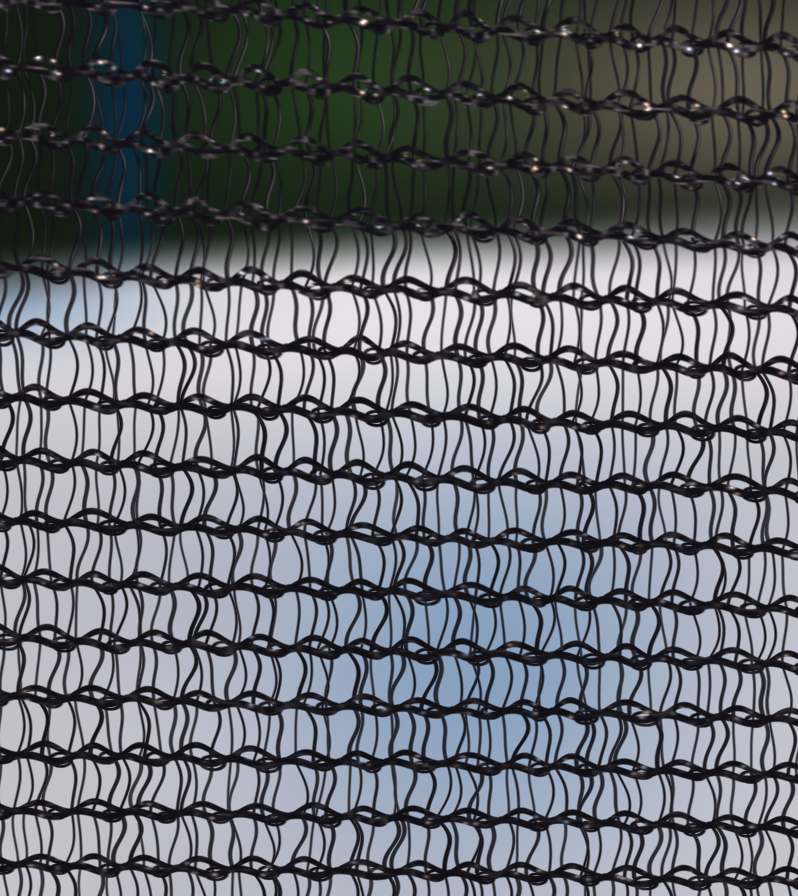
A WebGL 1 fragment shader for this texture:

```glsl
precision highp float;
// Knitted shade net: chained rows and wavy black threads before a blurred dusk sky.
uniform vec2 u_resolution;

const float PI = 3.14159265;
const float COLUMNS = 15.0;         // stitches across
const float COLUMN_SHIFT = 0.63;
const float THREADS = 4.0;          // threads per stitch
const float THREAD_WIDTH = 0.030;   // half widths, in stitches
const float STRAND_WIDTH = 0.058;
const float ROW_ASPECT = 1.12;      // row height over stitch width
const vec3 ROW_CURVE = vec3(-0.332, 12.72, 2.046); // row number against depth
const vec2 ROW_TILT = vec2(0.062, 0.016);          // drop at top and bottom
const vec3 YARN = vec3(0.065, 0.06, 0.08);
const vec3 YARN_GLINT = vec3(0.43, 0.39, 0.38);
const vec3 SKY_GREY = vec3(0.73, 0.73, 0.77);
const vec3 SKY_BLUE = vec3(0.53, 0.63, 0.75);
const vec3 SKY_GLOW = vec3(0.92, 0.90, 0.91);
const vec3 TREES = vec3(0.07, 0.10, 0.07);
const vec3 TREE_GREEN = vec3(0.13, 0.22, 0.11);
const vec3 TREE_BLUE = vec3(0.04, 0.16, 0.24);
const vec3 TREE_TAN = vec3(0.40, 0.37, 0.32);

float hash(vec2 p) {
  vec3 q = fract(vec3(p.xyx) * 0.1031);
  q += dot(q, q.yzx + 33.33);
  return fract((q.x + q.y) * q.z);
}

float noise(vec2 p) {
  vec2 i = floor(p), f = fract(p);
  f = f * f * (3.0 - 2.0 * f);
  return mix(mix(hash(i), hash(i + vec2(1, 0)), f.x),
             mix(hash(i + vec2(0, 1)), hash(i + vec2(1, 1)), f.x), f.y);
}

float stroke(float d, float halfWidth, float soft) {
  return 1.0 - smoothstep(halfWidth - soft, halfWidth + soft, abs(d));
}

float blob(vec2 p, vec2 center, vec2 size) {
  vec2 d = (p - center) / size;
  return exp(-dot(d, d));
}

// p.x runs right and p.y runs down, both 0 to 1
vec3 backdrop(vec2 p) {
  float cloud = noise(p * vec2(4.0, 6.0) + 7.0);
  vec3 sky = mix(SKY_GREY, SKY_GLOW, 0.35 * cloud);
  sky = mix(sky, SKY_GLOW, blob(p, vec2(0.55, 0.36), vec2(0.75, 0.13)));
  sky = mix(sky, SKY_BLUE, blob(p, vec2(0.60, 0.74), vec2(0.26, 0.22)));
  sky = mix(sky, SKY_BLUE, 0.7 * blob(p, vec2(0.0, 0.34), vec2(0.2, 0.05)));
  vec3 trees = mix(TREES, TREE_GREEN, blob(p, vec2(0.45, 0.08), vec2(0.25, 0.15)));
  trees = mix(trees, TREE_BLUE, blob(p, vec2(0.16, 0.12), vec2(0.045, 0.2)));
  trees = mix(trees, TREE_TAN, blob(p, vec2(0.95, 0.10), vec2(0.32, 0.13)));
  float horizon = mix(0.31, 0.25, p.x) + 0.03 * (cloud - 0.5);
  return mix(trees, sky, smoothstep(horizon - 0.04, horizon + 0.045, p.y));
}

// Where a thread is caught by a chained row, in stitches
float anchor(float id, float row) {
  return (id + 0.5 + 0.9 * (hash(vec2(id, row)) - 0.5)
    + 0.7 * (hash(vec2(id, 91.0)) - 0.5)) / THREADS;
}

// Coverage in x, glint in y
vec2 threads(vec2 g, float soft) {
  float row = floor(g.y), f = fract(g.y);
  vec2 result = vec2(0.0);
  for (int k = -4; k <= 4; k++) {
    float id = floor(g.x * THREADS) + float(k);
    float a = hash(vec2(id, row + 40.0)), b = hash(vec2(id + 13.0, row));
    float x = mix(anchor(id, row), anchor(id, row + 1.0), smoothstep(0.0, 1.0, f));
    x += (0.20 * a - 0.03) * sin(PI * f) + (0.09 * b - 0.02) * sin(2.0 * PI * f);
    float w = THREAD_WIDTH * mix(0.75, 1.45, b * b);
    float d = g.x - x;
    result.x = max(result.x, stroke(d, w, soft) * mix(0.8, 1.0, a));
    result.y = max(result.y, stroke(d - 0.3 * w, 0.4 * w, soft) * a * noise(vec2(id, g.y * 4.0)));
  }
  return result;
}

// One chained row: two strands that part around an eye, and a small side loop
float chain(vec2 p, vec2 cell, float soft) {
  float size = mix(0.8, 1.2, hash(cell + 5.0));
  float open = pow(max(cos(PI * p.x), 0.0), 1.4) * size;
  float sway = 0.045 * sin(2.0 * PI * p.x) + 0.05 * (noise(vec2(cell.x + p.x, cell.y * 7.0)) - 0.5);
  float y = p.y + sway;
  float cover = stroke(y - 0.19 * open, STRAND_WIDTH * 1.05, soft);
  cover = max(cover, stroke(y + 0.08 * open, STRAND_WIDTH * 1.3, soft));
  vec2 q = p - vec2(0.22, -0.05 - 0.05 * hash(cell + 9.0));
  float ring = length(q * vec2(0.75, 1.15)) - 0.13 * size;
  return max(cover, stroke(ring, 0.032, soft));
}

// Small coloured sparks on the wet-looking loops
vec3 sparks(vec2 p, vec2 cell, float strength) {
  vec3 light = vec3(0.0);
  for (int i = 0; i < 4; i++) {
    vec2 key = cell + float(i) * vec2(17.0, 31.0);
    float h = hash(key), tint = hash(key + 3.0);
    vec2 center = vec2(0.62 * (h - 0.5), 0.30 * hash(key + 7.0) - 0.11);
    vec3 color = mix(vec3(1.0, 0.78, 0.62), vec3(0.75, 0.86, 1.0), tint);
    light += color * blob(p, center, vec2(0.055, 0.035)) * smoothstep(0.3, 1.0, hash(key + 11.0));
  }
  return light * strength;
}

void main() {
  vec2 p = gl_FragCoord.xy / u_resolution;
  p.y = 1.0 - p.y;
  float depth = p.y - (p.x - 0.5) * mix(ROW_TILT.x, ROW_TILT.y, p.y);
  depth += 0.004 * (noise(vec2(p.x * 6.0, p.y * 9.0)) - 0.5);
  float row = ROW_CURVE.x + depth * (ROW_CURVE.y + ROW_CURVE.z * depth);
  float column = p.x * COLUMNS + COLUMN_SHIFT;
  float top = 1.0 - smoothstep(0.2, 0.5, p.y);
  float soft = 0.012 + 0.012 * top + 0.5 * COLUMNS / u_resolution.x;

  vec3 color = backdrop(p);
  vec2 thread = threads(vec2(column, row), soft);
  color = mix(color, YARN, thread.x);
  color += YARN_GLINT * thread.y * mix(0.15, 0.9, top);

  float nearRow = floor(row + 0.5);
  float x = column + 0.3 * (noise(vec2(column * 0.6, nearRow * 3.0)) - 0.5);
  vec2 cell = vec2(floor(x), nearRow);
  vec2 local = vec2(fract(x) - 0.5, (nearRow - row) * ROW_ASPECT);
  float cover = chain(local, cell, soft);
  float sheen = pow(noise(vec2(x * 7.0, row * 17.0)), 3.0);
  color = mix(color, YARN + YARN_GLINT * sheen * mix(0.3, 0.8, top), cover);
  color += sparks(local, cell, mix(0.45, 0.95, top)) * cover;
  gl_FragColor = vec4(clamp(color, 0.0, 1.0), 1.0);
}
```
